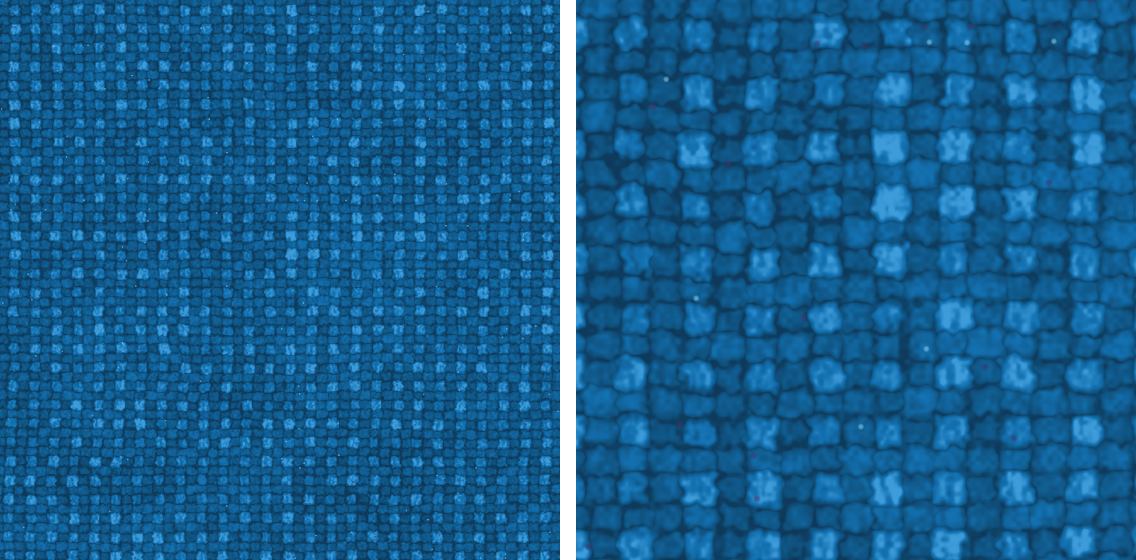
Left, the full canvas; right, a detail of the centre.
This texture is drawn by a WebGL 1 fragment shader. Its source:

```glsl
precision highp float;
// Blue woven cloth: about 26 warp columns by 30 weft rows of rounded stitches.
// Each repeat has one bright raised float and three dimmer crossings; the
// height becomes a blue tone, roughened by fibre noise and stray coloured lint.

uniform vec2 u_resolution;

const vec2 REPEATS = vec2(26.25, 29.75);
const vec2 FIRST_FLOAT = vec2(0.68, 0.54);

const vec3 GROOVE_BLUE = vec3(0.055, 0.225, 0.355);
const vec3 SHADE_BLUE = vec3(0.06, 0.335, 0.52);
const vec3 YARN_BLUE = vec3(0.075, 0.44, 0.69);
const vec3 LIGHT_BLUE = vec3(0.24, 0.61, 0.85);
const vec3 RED_LINT = vec3(0.26, 0.20, 0.42);
const vec3 PALE_LINT = vec3(0.50, 0.76, 0.90);

float hash(vec2 p) {
  vec3 q = fract(vec3(p.xyx) * 0.1031);
  q += dot(q, q.yzx + 33.33);
  return fract((q.x + q.y) * q.z);
}

float noise(vec2 p) {
  vec2 i = floor(p);
  vec2 f = fract(p);
  f = f * f * (3.0 - 2.0 * f);
  float low = mix(hash(i), hash(i + vec2(1.0, 0.0)), f.x);
  float high = mix(hash(i + vec2(0.0, 1.0)), hash(i + vec2(1.0, 1.0)), f.x);
  return mix(low, high, f.y);
}

// Rounded stitch centred on every integer point, with its own size and height.
float stitch(vec2 p, vec2 halfSize, float seed) {
  vec2 id = floor(p + 0.5);
  vec2 d = p - id;
  float vary = hash(id + seed);
  d.x += 0.08 * (hash(id + seed + 7.0) - 0.5);
  vec2 e = d / (halfSize * (0.9 + 0.2 * vary));
  e *= e;
  float dome = 1.0 - smoothstep(0.25, 1.5, sqrt(dot(e, e)));
  return dome * (0.8 + 0.4 * vary);
}

// Dark seam between two plies running up the middle of a float.
float plySeam(vec2 p) {
  float x = p.x - floor(p.x + 0.5) + 0.03;
  return 1.0 - smoothstep(0.0, 0.10, abs(x));
}

// Sparse soft flecks, one possible fleck per grid square.
float lint(vec2 p, float share, float seed) {
  vec2 id = floor(p);
  vec2 centre = 0.3 + 0.4 * vec2(hash(id + seed), hash(id + seed + 5.0));
  float present = step(1.0 - share, hash(id + seed + 11.0));
  return present * (1.0 - smoothstep(0.08, 0.30, length(fract(p) - centre)));
}

vec3 yarnColor(float tone) {
  vec3 c = mix(GROOVE_BLUE, SHADE_BLUE, smoothstep(0.0, 0.38, tone));
  c = mix(c, YARN_BLUE, smoothstep(0.30, 0.72, tone));
  return mix(c, LIGHT_BLUE, smoothstep(0.66, 1.12, tone));
}

// Cloth coordinates: bright floats lie on integers, with lean and wobble.
vec2 clothCoords(vec2 uv) {
  vec2 p = vec2(uv.x, 1.0 - uv.y) * REPEATS - FIRST_FLOAT;
  p.x += 0.26 * smoothstep(0.5, 1.0, 1.0 - uv.y) * (1.0 - 0.5 * uv.x);
  p.x += 0.14 * (noise(uv * vec2(9.0, 14.0)) - 0.5);
  p.y += 0.14 * (noise(uv * vec2(14.0, 9.0) + 40.0) - 0.5);
  return p;
}

void main() {
  vec2 uv = gl_FragCoord.xy / u_resolution;
  vec2 p = clothCoords(uv);

  // Fuzzy fibres roughen the stitch outlines.
  vec2 fuzz = vec2(noise(uv * 190.0), noise(uv * 190.0 + 70.0)) - 0.5;
  vec2 q = p + 0.13 * fuzz;

  // One bright float and three lower crossings in each repeat.
  float raised = stitch(q, vec2(0.25, 0.29), 3.0);
  float warpDip = stitch(q - vec2(0.0, 0.5), vec2(0.23, 0.19), 19.0);
  float weftTop = stitch(q - vec2(0.5, 0.0), vec2(0.24, 0.22), 37.0);
  float weftLow = stitch(q - vec2(0.5, 0.5), vec2(0.26, 0.24), 53.0);

  float tone = 0.11;
  tone = max(tone, 0.86 * raised);
  tone = max(tone, 0.46 * warpDip);
  tone = max(tone, 0.39 * weftTop);
  tone = max(tone, 0.48 * weftLow);
  tone -= 0.14 * raised * plySeam(q);

  // Fine fibre grain, uneven yarns and broad fading.
  float grain = noise(uv * 330.0) + noise(uv * vec2(250.0, 160.0) + 90.0) - 1.0;
  tone += grain * (0.20 + 0.14 * raised);
  tone += 0.08 * (hash(vec2(floor(p.x + 0.5), 81.0)) - 0.5) * raised;
  tone += 0.12 * (noise(uv * 7.0 + 12.0) - 0.5);

  vec3 color = yarnColor(tone);
  color = mix(color, RED_LINT, 0.55 * lint(uv * 110.0, 0.012, 23.0));
  color = mix(color, PALE_LINT, 0.65 * lint(uv * 130.0, 0.006, 61.0));
  gl_FragColor = vec4(color, 1.0);
}
```
